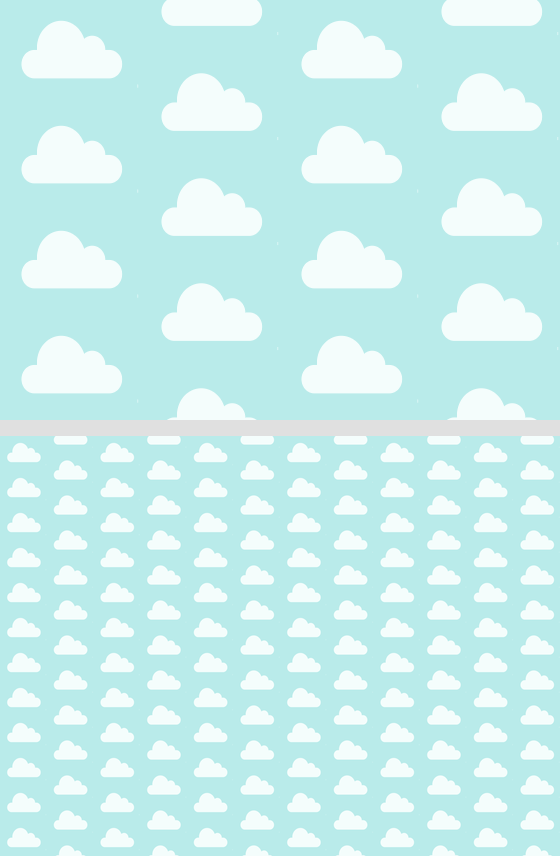
Top: one tile. Bottom: repeated 3 by 3.
Give the GLSL for this pattern, as a Shadertoy shader.

```glsl
#define GRID vec2(4.0, 4.0)            // whole repeats across and down
#define CELL_ASPECT (4.0 / 3.0)        // cell width, in cell heights
#define SQUASH 0.9                     // horizontal narrowing of the round parts
#define CLOUD_ORIGIN vec2(0.684, 0.2535) // middle of the flat base
#define BASE_RADIUS 0.1354
#define BASE_HALF_LENGTH 0.3974
#define FLECK_POS vec2(0.698, -0.073)
#define FLECK_OPACITY 0.6
#define SKY vec3(0.725, 0.922, 0.918)
#define CLOUD vec3(0.957, 0.992, 0.988)

float circle(vec2 p, vec2 center, float radius) {
    return length(p - center) - radius;
}

// Capsule around a segment reaching halfSize either side of its center
float capsule(vec2 p, vec2 center, vec2 halfSize, float radius) {
    vec2 q = p - center;
    return length(q - clamp(q, -halfSize, halfSize)) - radius;
}

float cloud(vec2 p) {
    float base = capsule(p, vec2(0.0, BASE_RADIUS), vec2(BASE_HALF_LENGTH, 0.0), BASE_RADIUS);
    float largePuff = circle(p, vec2(-0.112, 0.2917), 0.257);
    float smallPuff = circle(p, vec2(0.216, 0.2674), 0.139);
    return min(base, min(largePuff, smallPuff));
}

float coverage(float dist, float pixel) {
    return clamp(0.5 - dist / pixel, 0.0, 1.0);
}

void mainImage(out vec4 fragColor, in vec2 fragCoord) {
    // Half-drop grid: every second column is shifted by half a cell
    vec2 grid = fragCoord / iResolution.xy * GRID;
    grid.y += 0.5 * mod(floor(grid.x), 2.0);

    // Local coordinates, measured in cell heights
    vec2 p = fract(grid) * vec2(CELL_ASPECT, 1.0) - CLOUD_ORIGIN;
    p.x /= SQUASH;
    float pixel = GRID.y / iResolution.y;

    // Cloud, and the faint fleck near the column edge
    float fleck = capsule(p, FLECK_POS, vec2(0.0, 0.010), 0.005);
    vec3 color = mix(SKY, CLOUD, FLECK_OPACITY * coverage(fleck, pixel));
    color = mix(color, CLOUD, coverage(cloud(p), pixel));
    fragColor = vec4(color, 1.0);
}
```
